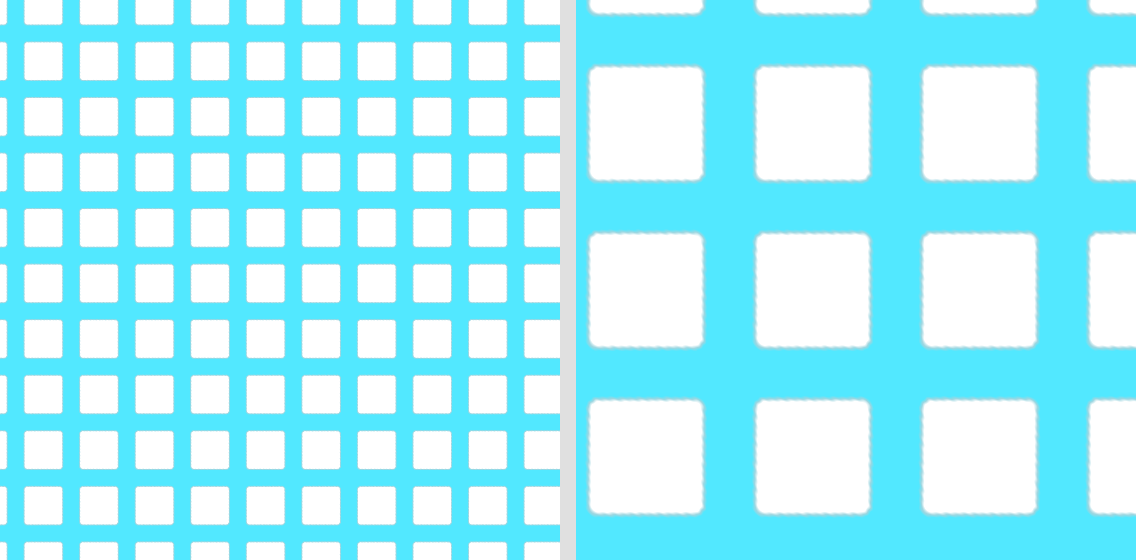
Left, the full canvas; right, a detail of the centre.
Give the GLSL for this pattern, as a three.js fragment shader.

```glsl
varying vec2 vUv;

const vec3 CYAN = vec3(0.32, 0.91, 1.0);
const vec3 RIM = vec3(0.62, 0.84, 0.88);
const vec3 WHITE = vec3(1.0);

const float PITCH = 0.0992;
const vec2 FIRST_CENTER = vec2(0.0775, 0.0971);
const float HALF_SIDE = 0.0345;
const float CORNER_RADIUS = 0.006;
const float RIM_WIDTH = 0.0034;

// Position relative to the centre of the nearest repeat
vec2 repeatCell(vec2 p, vec2 center, float pitch) {
  return (fract((p - center) / pitch + 0.5) - 0.5) * pitch;
}

// Signed distance to a rounded square, negative inside
float roundedSquare(vec2 p, float halfSide, float radius) {
  vec2 q = abs(p) - halfSide + radius;
  return length(max(q, 0.0)) + min(max(q.x, q.y), 0.0) - radius;
}

// Faint unevenness along the edge, from layered sines
float edgeRipple(vec2 p, float amplitude) {
  float along = p.x + p.y;
  return amplitude * (0.65 * sin(along * 1150.0) + 0.35 * sin(along * 710.0 + 1.3));
}

// Blend from outside through the rim to inside
vec3 rimmedFill(float d, float width, vec3 outside, vec3 rim, vec3 inside) {
  float t = clamp(0.5 - d / width, 0.0, 1.0) * 2.0;
  return mix(mix(outside, rim, min(t, 1.0)), inside, max(t - 1.0, 0.0));
}

void main() {
  vec2 cell = repeatCell(vUv, FIRST_CENTER, PITCH);
  float d = roundedSquare(cell, HALF_SIDE, CORNER_RADIUS);
  d += edgeRipple(cell, 0.0003);
  gl_FragColor = vec4(rimmedFill(d, RIM_WIDTH, CYAN, RIM, WHITE), 1.0);
}
```
